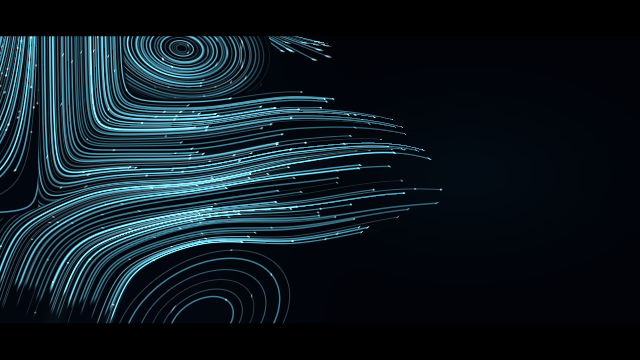
Give the GLSL for this background, as a Shadertoy shader.

```glsl
// Glowing flow lines on a dark letterboxed panel: a vortex, a saddle and two
// streams that sweep right. Each family is a smooth label field; its evenly
// spaced contours become strands with hashed brightness, length and end dots.

#define CANVAS_H 4.32
#define PIXEL (CANVAS_H / iResolution.y)
#define PANEL vec2(0.435, 3.88)
#define LINE_WIDTH 0.0068
#define DOT_RADIUS 0.013
#define VORTEX vec2(2.18, 0.58)
#define EDDY vec2(2.42, 3.87)
#define CYAN vec3(0.40, 0.78, 0.87)
#define PALE vec3(0.58, 0.72, 0.75)
#define NIGHT vec3(0.004, 0.010, 0.032)
#define HAZE vec3(0.004, 0.030, 0.042)

float hash(float n) {
    n = fract(n * 0.1031);
    n *= n + 33.33;
    n *= n + n;
    return fract(n);
}

float cover(float d) { return clamp(0.5 - d / PIXEL, 0.0, 1.0); }

float softMax(float a, float b, float k) {
    return 0.5 * (a + b + sqrt((a - b) * (a - b) + k * k));
}

float bell(float x) { return exp(-x * x); }

// Smooth guide curve through six heights, 1.2 units apart
float guide(float x, float h[6]) {
    float u = clamp(x / 1.2, 0.0, 4.999);
    int i = int(u);
    float f = fract(u);
    float a = h[max(i - 1, 0)], b = h[i], c = h[i + 1], d = h[min(i + 2, 5)];
    return b + 0.5 * f * (c - a + f * (2.0*a - 5.0*b + 4.0*c - d
             + f * (3.0 * (b - c) + d - a)));
}

// Contours of a label; reach holds the start, shortest end and longest end
vec3 strands(float label, float count, float along, vec3 reach, float seed) {
    float cells = label * count;
    float slope = length(vec2(dFdx(cells), dFdy(cells))) / PIXEL;
    float id = floor(cells) * 7.13 + seed;
    float shift = hash(id), size = hash(id + 41.7), tone = hash(id + 93.1);
    float d = abs(fract(cells) - 0.3 - 0.4 * shift) / max(slope, 0.001);
    float start = reach.x + 0.5 * tone;
    float end = mix(reach.y, reach.z, size);
    float body = cover(d - LINE_WIDTH * mix(0.6, 1.45, tone));
    body *= smoothstep(start, start + 0.15, along) * cover(along - end);
    float knot = mix(start, end, hash(id + 17.9));
    float dots = cover(length(vec2(along - end, d)) - DOT_RADIUS)
               + 0.7 * cover(length(vec2(along - knot, d)) - DOT_RADIUS);
    vec3 tint = mix(PALE, CYAN, smoothstep(0.15, 0.6, tone));
    return tint * body * mix(0.32, 1.0, tone) + vec3(0.6, 0.75, 0.76) * dots;
}

void mainImage(out vec4 fragColor, in vec2 fragCoord) {
    // Canvas units with y pointing down
    vec2 p = vec2(fragCoord.x, iResolution.y - fragCoord.y) * PIXEL;
    float roof = guide(p.x, float[6](1.30, 1.25, 1.20, 1.08, 1.32, 1.90));
    float middle = guide(p.x, float[6](2.62, 2.24, 2.14, 1.90, 1.81, 2.12));
    float base = guide(p.x, float[6](3.90, 3.35, 2.93, 2.93, 2.72, 2.50));
    float above = cover(p.y - middle);

    // Background haze
    vec3 color = NIGHT + HAZE * bell((p.x - 5.6) / 1.6) * bell((p.y - 2.1) / 0.9);
    color += HAZE * 0.5 * (1.0 - smoothstep(2.5, 4.5, p.x));

    // Upper stream: falls at the left, then turns right under the vortex
    float s = softMax(1.45 - p.x, (p.y - roof) / (middle - roof), 0.28);
    float upperBand = 0.5 + 0.5 * cos(11.3 * (s - 0.28));
    float upperLabel = s + 0.045 * sin(11.3 * (s - 0.28)) * bell((p.x - 2.8) / 1.8);
    float upperMask = above * smoothstep(-0.02, 0.02, s) * cover(0.46 - p.x);
    float upperEnd = mix(4.15, 5.75, clamp(s, 0.0, 1.0));
    vec3 upper = vec3(0.0);

    // Lower stream: rises from the bottom left, then turns right
    float rise = (p.x + 0.25 - 0.3 * (3.8 - p.y)) / 1.6;
    float t = -softMax(-rise, -(p.y - middle) / (base - middle), 0.22);
    float lowerBand = 0.5 + 0.5 * cos(13.6 * (t - 0.08));
    float lowerLabel = t + 0.05 * sin(13.6 * (t - 0.08)) * bell((p.x - 2.5) / 1.5);
    float lowerMask = (1.0 - above) * (1.0 - smoothstep(0.98, 1.0, t));
    float lowerEnd = 5.75 - 1.1 * t * t * t;
    vec3 lower = vec3(0.0);

    // Left fan: hyperbolas that bend away from the saddle
    float fanLabel = (0.5 - p.x) * (2.58 - p.y);
    vec3 fan = vec3(0.0);

    for (int i = 0; i < 2; i++) {
        float layer = float(i), dense = 1.0 + 0.55 * layer;
        upper += strands(upperLabel, 19.0 * dense, p.x + p.y - 1.6,
                         vec3(-2.0, 1.9, upperEnd), 11.0 + 50.0 * layer);
        lower += strands(lowerLabel, 17.0 * dense, p.x - p.y + 2.4,
                         vec3(-1.5 + 1.1 * t, 2.2, lowerEnd), 223.0 + 50.0 * layer);
        fan += strands(fanLabel, 13.0 * dense, p.y, vec3(-0.5, 0.9, 3.4), 431.0 + layer * 50.0);
    }
    float fade = mix(1.0, 0.75, smoothstep(3.0, 5.5, p.x));
    float core = bell((p.x - 2.2) / 1.1);
    color += upperMask * fade * (upper * (0.65 + 0.3 * upperBand) + CYAN * 0.07 * upperBand * core);
    color += lowerMask * fade * (lower * (0.6 + 0.4 * lowerBand)
           + CYAN * 0.28 * pow(lowerBand, 4.0) * core);
    color += fan * 0.75 * above * cover(p.x - 0.46);

    // Vortex rings, brighter on the lower arc
    vec2 q = p - VORTEX;
    q.y -= 0.1 * q.x;
    float r = length(q / vec2(0.85, 0.55));
    float vortexMask = (1.0 - smoothstep(-0.02, 0.02, s)) * smoothstep(0.05, 0.09, r);
    float ringGain = mix(0.95, 0.4, smoothstep(0.95, 1.1, r)) * (0.85 + 0.15 * sin(5.0 * r + 4.0 * q.x));
    vec3 rings = strands(r, 15.0, q.x, vec3(-3.0, 1.2, 2.0), 613.0)
               + 0.6 * strands(r + 0.05 * q.x, 20.0, q.x, vec3(-3.0, 0.2, 1.2), 659.0);
    color += rings * ringGain * vortexMask * (1.0 - smoothstep(1.27, 1.3, r));

    // Short diagonal strands at the top
    float drop = max(p.y - PANEL.x, 0.0);
    float ray = (p.x - 3.12 - 1.3 * drop) / (1.0 + 6.0 * drop);
    vec3 rays = strands(ray, 22.0, drop, vec3(-1.0, 0.07, 0.45 - 0.7 * ray), 743.0);
    color += rays * 0.75 * step(0.0, ray) * step(ray, 0.46) * step(1.3, r) * step(s, 0.0);

    // Sparse loops of the lower eddy
    vec2 e = p - EDDY;
    e.x += 0.45 * e.y;
    float loopRadius = length(e / vec2(1.05, 0.93));
    vec3 loops = strands(loopRadius, 8.0, e.x, vec3(-2.0, 1.2, 2.0), 829.0);
    color += loops * 0.7 * smoothstep(0.99, 1.01, t) * step(0.3, loopRadius) * step(loopRadius, 1.0);

    // Letterbox bars
    float panel = cover(PANEL.x - p.y) * cover(p.y - PANEL.y);
    fragColor = vec4(min(color, vec3(0.80, 0.95, 0.97)) * panel, 1.0);
}
```
